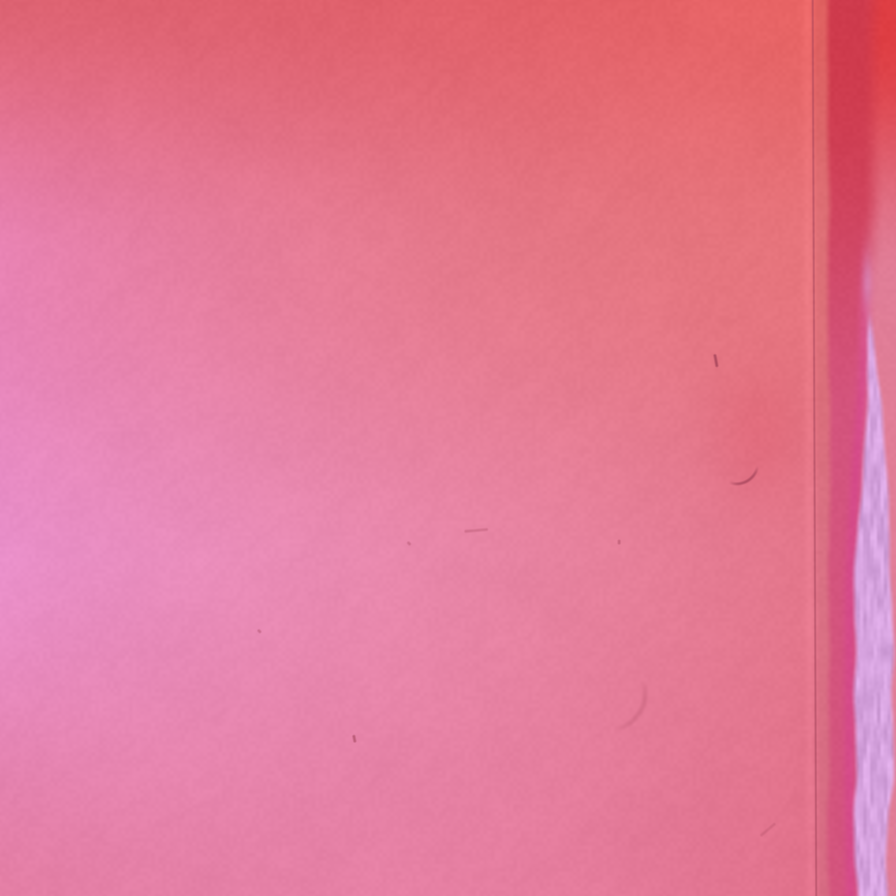
Reproduce this texture procedurally as a WebGL 2 fragment shader.

```glsl
#version 300 es
precision highp float;
uniform vec2 u_resolution;
out vec4 fragColor;

// Panel colours: three columns, each from bottom to top
const vec3 LEFT_BOTTOM = vec3(0.89, 0.49, 0.64);
const vec3 LEFT_LOW    = vec3(0.915, 0.56, 0.79);
const vec3 LEFT_HIGH   = vec3(0.91, 0.51, 0.70);
const vec3 LEFT_TOP    = vec3(0.87, 0.39, 0.45);
const vec3 MID_BOTTOM  = vec3(0.90, 0.50, 0.64);
const vec3 MID_LOW     = vec3(0.91, 0.53, 0.67);
const vec3 MID_HIGH    = vec3(0.90, 0.48, 0.56);
const vec3 MID_TOP     = vec3(0.88, 0.38, 0.42);
const vec3 EDGE_BOTTOM = vec3(0.88, 0.44, 0.54);
const vec3 EDGE_LOW    = vec3(0.89, 0.46, 0.54);
const vec3 EDGE_HIGH   = vec3(0.90, 0.45, 0.48);
const vec3 EDGE_TOP    = vec3(0.91, 0.39, 0.39);
const float LOW_ROW = 0.38, HIGH_ROW = 0.72, EDGE_X = 0.9;

// Groove and rounded rim on the right
const vec3 GROOVE_TOP = vec3(0.81, 0.23, 0.30);
const vec3 GROOVE_LOW = vec3(0.83, 0.33, 0.49);
const vec3 RIM_TOP    = vec3(0.87, 0.24, 0.26);
const vec3 RIM_LOW    = vec3(0.88, 0.49, 0.59);
const vec3 MAGENTA    = vec3(0.84, 0.27, 0.56);
const vec3 GLOSS      = vec3(0.85, 0.66, 0.90);
const vec3 SCRATCH    = vec3(0.62, 0.25, 0.34);
const float CREASE_X = 0.911, GROOVE_X = 0.923, RIM_X = 0.962;
const float GLOSS_X = 0.975, GLOSS_TIP = 0.645;
const float GRAIN = 0.018, MOTTLE = 0.022;

float hash(vec2 cell) {
    uvec2 q = uvec2(ivec2(cell)) * uvec2(1597u, 3812u);
    uint n = (q.x ^ (q.y + 7919u)) * 747796u + 28913u;
    n = (n ^ (n >> 13)) * 277803u;
    n ^= n >> 15;
    return float(n & 65535u) / 65535.0;
}

float noise(vec2 p) {
    vec2 i = floor(p), f = fract(p);
    f = f * f * (3.0 - 2.0 * f);
    return mix(mix(hash(i), hash(i + vec2(1, 0)), f.x),
               mix(hash(i + vec2(0, 1)), hash(i + vec2(1, 1)), f.x), f.y);
}

float ease(float a, float b, float x) {
    float t = clamp((x - a) / (b - a), 0.0, 1.0);
    return mix(t, t * t * (3.0 - 2.0 * t), 0.5);
}

vec3 column(float y, vec3 bottom, vec3 low, vec3 high, vec3 top) {
    vec3 c = mix(bottom, low, ease(0.0, LOW_ROW, y));
    c = mix(c, high, ease(LOW_ROW, HIGH_ROW, y));
    return mix(c, top, ease(HIGH_ROW, 1.0, y));
}

// Quadratic blend through the three columns
vec3 panel(vec2 p) {
    float t = min(p.x / EDGE_X, 1.1);
    vec3 l = column(p.y, LEFT_BOTTOM, LEFT_LOW, LEFT_HIGH, LEFT_TOP);
    vec3 m = column(p.y, MID_BOTTOM, MID_LOW, MID_HIGH, MID_TOP);
    vec3 r = column(p.y, EDGE_BOTTOM, EDGE_LOW, EDGE_HIGH, EDGE_TOP);
    return l * (2.0 * t - 1.0) * (t - 1.0) + m * 4.0 * t * (1.0 - t) + r * t * (2.0 * t - 1.0);
}

float stroke(vec2 p, vec2 a, vec2 b, float width) {
    vec2 ab = b - a;
    float h = clamp(dot(p - a, ab) / dot(ab, ab), 0.0, 1.0);
    return 1.0 - smoothstep(0.0, width, length(p - a - ab * h));
}

float arc(vec2 p, vec2 center, float radius, vec2 facing, float width) {
    vec2 d = p - center;
    float span = smoothstep(0.6, 0.95, dot(normalize(d + 1e-5), normalize(facing)));
    return span * (1.0 - smoothstep(0.0, width, abs(length(d) - radius)));
}

void main() {
    vec2 p = gl_FragCoord.xy / u_resolution;
    float px = 1.0 / min(u_resolution.x, u_resolution.y);
    vec3 color = panel(p);

    // Mottled paint, slanted brushing and a rosy smudge
    float mottle = noise(p * 14.0) * 0.5 + noise(p * 45.0) * 0.3
                 + noise(vec2(p.x + p.y, 3.0 + p.y - p.x) * vec2(25.0, 90.0)) * 0.4 - 0.6;
    color += MOTTLE * mottle;
    vec2 smudge = (p - vec2(0.845, 0.515)) / vec2(0.05, 0.07);
    color -= vec3(0.01, 0.04, 0.04) * exp(-dot(smudge, smudge));

    // Small scratches and dents
    float marks = 0.75 * stroke(p, vec2(0.798, 0.603), vec2(0.800, 0.592), 0.003);
    marks += 0.65 * arc(p, vec2(0.822, 0.484), 0.024, vec2(0.5, -0.87), 0.003);
    marks += 0.30 * stroke(p, vec2(0.520, 0.407), vec2(0.543, 0.409), 0.003);
    marks += 0.60 * stroke(p, vec2(0.395, 0.178), vec2(0.396, 0.173), 0.003);
    marks += 0.45 * stroke(p, vec2(0.691, 0.396), vec2(0.691, 0.394), 0.003);
    marks += 0.35 * stroke(p, vec2(0.456, 0.394), vec2(0.457, 0.393), 0.003);
    marks += 0.40 * stroke(p, vec2(0.289, 0.296), vec2(0.290, 0.295), 0.003);
    marks += 0.20 * arc(p, vec2(0.680, 0.226), 0.040, vec2(0.85, -0.5), 0.005);
    marks += 0.25 * stroke(p, vec2(0.850, 0.068), vec2(0.864, 0.080), 0.003);
    color = mix(color, SCRATCH, min(marks, 1.0));

    // Thin crease with a pale lip
    float wobble = 0.003 * (noise(vec2(p.y * 22.0, 5.0)) - 0.5);
    float crease = p.x - CREASE_X + 0.004 * p.y;
    float lineWidth = max(0.0022, px);
    color += 0.025 * exp(-pow((crease + 0.006) / 0.005, 2.0));
    color = mix(color, SCRATCH, 0.5 * (1.0 - smoothstep(0.0, lineWidth, abs(crease))));
    color *= 1.0 - 0.04 * smoothstep(0.0, 0.006, crease);

    // Dark groove
    vec3 groove = mix(GROOVE_LOW, GROOVE_TOP, smoothstep(0.5, 0.95, p.y));
    float grooveEdge = GROOVE_X + 0.006 * p.y * (1.0 - p.y) + wobble;
    color = mix(color, groove, smoothstep(-0.004, 0.006, p.x - grooveEdge));

    // Rounded rim, red at the top and pink below
    vec3 rim = mix(RIM_LOW, RIM_TOP, smoothstep(0.68, 0.97, p.y));
    float rimEdge = RIM_X + 0.010 * smoothstep(0.55, 0.8, p.y) + wobble;
    color = mix(color, rim, smoothstep(-0.010, 0.016, p.x - rimEdge));

    // Lilac gloss tapering upward, with a magenta fringe
    float depth = GLOSS_TIP - p.y;
    float halfWidth = 0.020 * smoothstep(-0.06, 0.34, depth) * mix(0.78, 1.0, smoothstep(0.0, 0.15, p.y));
    float center = GLOSS_X - 0.004 * smoothstep(0.1, -0.08, depth) - 0.003 * smoothstep(0.15, 0.0, p.y);
    float across = abs(p.x - center - 1.5 * wobble) - halfWidth;
    float fringe = exp(-pow((p.x - center + halfWidth + 0.007) / 0.007, 2.0));
    color = mix(color, MAGENTA, 0.65 * fringe * smoothstep(-0.12, 0.08, depth));
    float fibres = noise(vec2(p.x * 260.0, p.y * 55.0));
    float gloss = (1.0 - smoothstep(-0.003, 0.005, across)) * smoothstep(-0.015, 0.025, depth);
    color = mix(color, GLOSS - 0.12 * (fibres - 0.4), gloss * 0.95);
    float glint = exp(-pow((p.x - 0.968) / 0.006, 2.0) - pow((p.y - 0.685) / 0.03, 2.0));
    color = mix(color, GLOSS, 0.4 * glint);

    // Fine surface grain
    color += GRAIN * (noise(p * 240.0) - 0.5);
    fragColor = vec4(clamp(color, 0.0, 1.0), 1.0);
}
```
